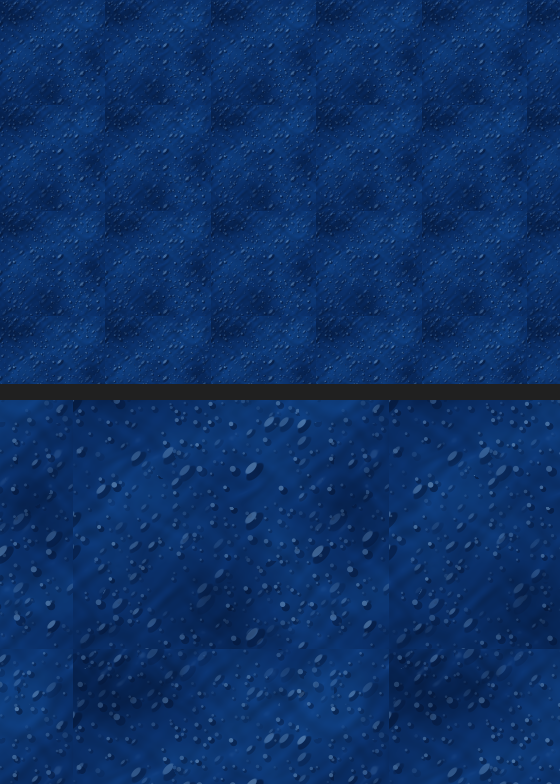
Top: the whole. Bottom: its middle third, enlarged.
A WebGL 1 fragment shader for this texture:

```glsl
precision highp float;
uniform vec2 u_resolution;

const float TILES_ACROSS = 5.31;
const vec3 DEEP_BLUE = vec3(0.022, 0.125, 0.295);
const vec3 MID_BLUE = vec3(0.038, 0.180, 0.400);
const vec3 LIT_BLUE = vec3(0.055, 0.235, 0.480);
const vec3 SHADE = vec3(0.012, 0.070, 0.190);
const vec3 GLINT = vec3(0.480, 0.640, 0.800);

float hash(vec2 p) {
  return fract(sin(dot(p, vec2(127.1, 311.7))) * 43758.5453);
}

vec2 hash2(vec2 p) {
  return vec2(hash(p), hash(p + 37.3));
}

float noise(vec2 p) {
  vec2 i = floor(p);
  vec2 f = fract(p);
  f = f * f * (3.0 - 2.0 * f);
  float low = mix(hash(i), hash(i + vec2(1.0, 0.0)), f.x);
  float high = mix(hash(i + vec2(0.0, 1.0)), hash(i + 1.0), f.x);
  return mix(low, high, f.y);
}

float fbm(vec2 p) {
  float sum = 0.0;
  float amp = 0.5;
  for (int i = 0; i < 4; i++) {
    sum += amp * noise(p);
    p = p * 2.03 + 7.1;
    amp *= 0.5;
  }
  return sum;
}

vec2 rotate(vec2 p, float angle) {
  float c = cos(angle);
  float s = sin(angle);
  return vec2(c * p.x + s * p.y, c * p.y - s * p.x);
}

float blob(vec2 p, vec2 center, float radius) {
  vec2 d = (p - center) / radius;
  return exp(-dot(d, d));
}

// Broad light and dark patches, left unmatched at the tile edges
float patches(vec2 t) {
  float light = 0.42 * blob(t, vec2(0.66, 0.73), 0.32)
              + 0.32 * blob(t, vec2(0.06, 0.42), 0.24)
              + 0.24 * blob(t, vec2(0.82, 0.10), 0.24);
  float dark = 0.32 * blob(t, vec2(0.08, 0.88), 0.22)
             + 0.32 * blob(t, vec2(0.90, 0.42), 0.20)
             + 0.26 * blob(t, vec2(0.42, 0.12), 0.18);
  return 0.40 + light - dark + 0.65 * (fbm(t * 6.0) - 0.47);
}

// Fine diagonal wrinkles lit from one side
float wrinkles(vec2 t, float angle, vec2 scale) {
  vec2 p = rotate(t, angle) * scale + 1.5 * noise(t * 9.0);
  return noise(p + vec2(0.0, 0.35)) - noise(p - vec2(0.0, 0.35));
}

// Jittered droplets: x is the glint, y is the shaded side
vec2 droplets(vec2 t, float cells, float amount, float seed, float px) {
  vec2 p = t * cells;
  vec2 result = vec2(0.0);
  float soft = px * cells * 0.6;
  for (int y = -1; y <= 1; y++) {
    for (int x = -1; x <= 1; x++) {
      vec2 cell = floor(p) + vec2(float(x), float(y));
      vec2 rnd = hash2(cell + seed);
      float present = step(hash(cell + seed + 71.9), amount);
      float radius = mix(0.16, 0.34, rnd.x * rnd.y);
      float stretch = mix(1.0, 2.2, step(0.82, rnd.x));
      vec2 d = rotate(p - cell - 0.15 - 0.7 * rnd, 0.8);
      d.x /= stretch;
      float glint = length(d - vec2(0.0, 0.30) * radius) - radius * 0.65;
      float shade = length(d + vec2(0.0, 0.75) * radius) - radius;
      float strength = present * mix(0.25, 1.0, hash(cell + seed + 13.7));
      float lit = 1.0 - smoothstep(-soft, soft, glint);
      float dim = 1.0 - smoothstep(-soft, soft, shade);
      result = max(result, strength * vec2(lit, dim * (1.0 - lit)));
    }
  }
  return result;
}

void main() {
  // Square tiles counted from the top left corner
  vec2 fromTop = gl_FragCoord.xy - vec2(0.0, u_resolution.y);
  float px = TILES_ACROSS / u_resolution.x;
  vec2 t = fract(fromTop * px);

  // Mottled blue ground
  float tone = clamp(patches(t), 0.0, 1.0);
  vec3 color = mix(DEEP_BLUE, MID_BLUE, smoothstep(0.0, 0.45, tone));
  color = mix(color, LIT_BLUE, smoothstep(0.40, 0.85, tone));

  // Wrinkled relief
  float relief = wrinkles(t, 0.75, vec2(7.0, 34.0));
  relief += 0.6 * wrinkles(t + 3.0, -0.7, vec2(6.0, 28.0));
  color *= 1.0 + 0.16 * relief;
  float scratch = smoothstep(0.55, 0.95, relief) * noise(t * 11.0);
  color = mix(color, GLINT, 0.22 * scratch);

  // Raised droplets in two sizes
  float cluster = mix(0.35, 0.75, noise(t * 8.0 + 4.0));
  vec2 drops = droplets(t, 19.0, cluster, 5.0, px);
  drops = max(drops, 0.65 * droplets(t, 30.0, cluster * 0.7, 23.0, px));
  color = mix(color, SHADE, 0.55 * drops.y);
  color = mix(color, GLINT, drops.x * mix(0.28, 0.70, tone));

  gl_FragColor = vec4(color, 1.0);
}
```
